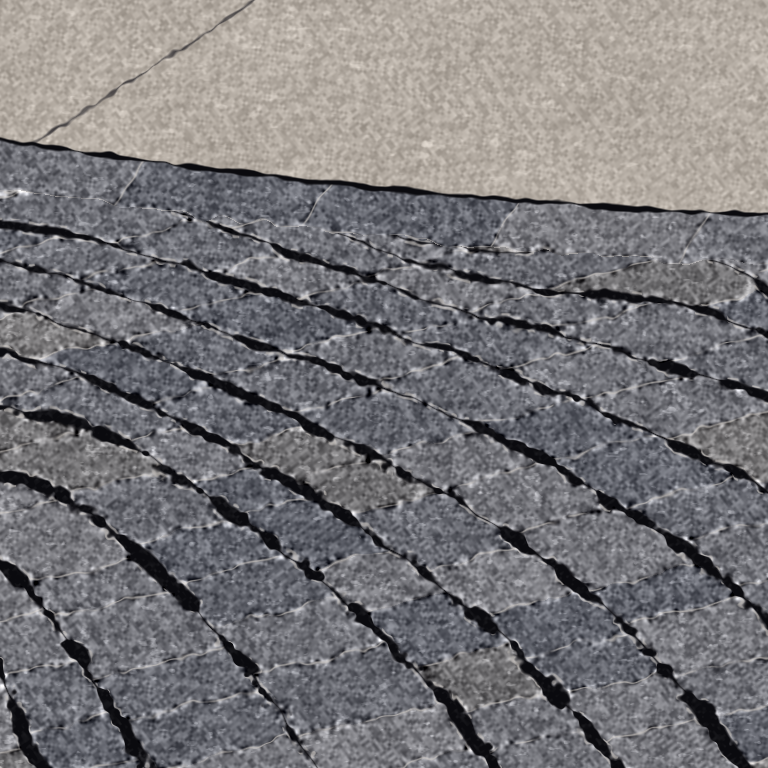
Write a Shadertoy shader that draws this texture.

```glsl
// Sunlit cobbles below a pale concrete slab, seen at a slant.
// Curved lanes come from a family of cubics blended across the canvas;
// jittered cross joints cut them into stones, and noise wears the surface.

const float CURB_HEIGHT = 0.064;
const float STONE_PITCH = 0.076;
const float JOINT_SLANT = 0.25;
const vec3 GAP_COLOR = vec3(0.04, 0.04, 0.055);
const vec3 SHADE_COLOR = vec3(0.23, 0.22, 0.23);
const vec3 CHIP_COLOR = vec3(0.80, 0.78, 0.76);

float hash(vec2 p) {
    return fract(sin(dot(p, vec2(127.1, 311.7))) * 43758.55);
}

float noise(vec2 p) {
    vec2 i = floor(p), f = fract(p);
    f = f * f * (3.0 - 2.0 * f);
    return mix(mix(hash(i), hash(i + vec2(1, 0)), f.x),
               mix(hash(i + vec2(0, 1)), hash(i + vec2(1, 1)), f.x), f.y);
}

float fbm(vec2 p) {
    return 0.55 * noise(p) + 0.3 * noise(p * 2.03 + 17.3) + 0.15 * noise(p * 4.1 + 5.7);
}

// Centred fine grain on a turned lattice
float grain(vec2 p) {
    vec2 turned = mat2(0.8, 0.6, -0.6, 0.8) * p;
    return 0.75 * noise(turned * 250.0) + 0.25 * noise(turned * 120.0 + 9.0) - 0.5;
}

// Coverage of a band of the given half width
float band(float dist, float halfWidth, float aa) {
    return 1.0 - smoothstep(halfWidth - aa, halfWidth + aa, abs(dist));
}

// Cubic coefficients of lane depth, interpolated over five columns
vec4 laneCubic(float x) {
    vec4 columns[5] = vec4[5](
        vec4(0.289, 0.0475, 0.0033, 0.0), vec4(0.349, 0.066, 0.001, 0.0),
        vec4(0.430, 0.068, 0.0082, 0.0), vec4(0.521, 0.088, 0.0118, 0.0015),
        vec4(0.638, 0.146, 0.028, 0.0025));
    vec4 sum = vec4(0.0);
    for (int i = 0; i < 5; i++) {
        float weight = 1.0;
        for (int j = 0; j < 5; j++)
            if (j != i) weight *= (4.0 * x - float(j)) / float(i - j);
        sum += weight * columns[i];
    }
    return sum;
}

float laneDepth(vec4 c, float x, float n) {
    float nearLane = max(n - 4.0, 0.0);
    return c.x + n * (c.y + n * (c.z + n * c.w)) + (0.01 + 0.3 * x) * nearLane * nearLane;
}

// Jittered position of the cross joint with index k
float jointAt(float k, float lane) {
    return k + 0.42 * hash(vec2(k, lane + 31.0));
}

vec3 stoneColor(vec2 p, vec2 id) {
    vec3 slate = mix(vec3(0.36, 0.37, 0.405), vec3(0.475, 0.475, 0.495), hash(id));
    slate = mix(slate, vec3(0.48, 0.465, 0.45), 0.5 * step(0.85, hash(id + 7.7)));
    float wear = fbm(p * vec2(45.0, 70.0)) - 0.5;
    float chip = smoothstep(0.66, 0.85, fbm(p * vec2(80.0, 120.0) + 40.0));
    return slate + 0.16 * wear + 0.37 * grain(p) + 0.16 * chip;
}

vec3 concreteColor(vec2 p) {
    float stain = fbm(p * vec2(12.0, 22.0)) - 0.5;
    float fleck = smoothstep(0.68, 0.85, fbm(p * vec2(45.0, 80.0)));
    return vec3(0.70, 0.668, 0.632) + 0.23 * grain(p) + 0.05 * stain + 0.08 * fleck;
}

// Crumbled edge: mixed pale and dark specks that fade out from a joint
vec3 addCrumbs(vec3 color, vec2 p, float dist) {
    float speck = noise(p * 150.0 + 21.0) - 0.48;
    return color + 0.75 * speck * exp(-dist * dist / 0.00004);
}

// Thin broken joint of pale mortar over a faint shade
vec3 addMortar(vec3 color, vec2 p, float dist, float aa) {
    float patchy = smoothstep(0.25, 0.6, fbm(p * 48.0));
    color = mix(color, SHADE_COLOR, 0.45 * band(dist, 0.002, 0.003) * noise(p * 60.0 + 3.0));
    color = addCrumbs(color, p, dist);
    return mix(color, CHIP_COLOR, 0.65 * patchy * band(dist, 0.0012, 1.2 * aa));
}

vec3 curb(vec2 p, float below, float aa) {
    float along = (p.x + 0.6 * (below - 0.5 * CURB_HEIGHT) - 0.168) / 0.245;
    float joint = abs(fract(along + 0.5) - 0.5) * 0.245;
    vec3 color = stoneColor(p, vec2(floor(along), 90.0));
    return addMortar(color, p, min(joint, CURB_HEIGHT - below), aa);
}

vec3 cobbles(vec2 p, float fromCurb, float aa) {
    vec2 warp = vec2(noise(p * 24.0), noise(p * 24.0 + 50.0)) - 0.5;
    vec2 q = p + 0.010 * warp + 0.005 * (noise(p * 80.0) - 0.5);
    vec4 cubic = laneCubic(q.x);
    float lane = -5.0;
    for (float n = -4.0; n < 9.0; n++)
        if (q.y >= laneDepth(cubic, q.x, n)) lane = n;

    // Distance to the nearer lane gap, corrected for its slope
    float upper = laneDepth(cubic, q.x, lane), lower = laneDepth(cubic, q.x, lane + 1.0);
    float edge = q.y - upper < lower - q.y ? lane : lane + 1.0;
    float dx = 0.005;
    float slope = (laneDepth(laneCubic(q.x + dx), q.x + dx, edge) - laneDepth(cubic, q.x, edge)) / dx;
    float gap = min(q.y - upper, lower - q.y) / sqrt(1.0 + slope * slope);

    // Cross joints within the lane
    float along = (q.y + JOINT_SLANT * q.x) / STONE_PITCH + hash(vec2(lane, 3.0));
    float k = floor(along);
    if (along < jointAt(k, lane)) k -= 1.0;
    float joint = min(along - jointAt(k, lane), jointAt(k + 1.0, lane) - along) * STONE_PITCH;
    vec3 color = addMortar(stoneColor(p, vec2(k, lane)), p, joint, aa);

    // Ragged gaps that open and close between crumbled, shaded rims
    float ragged = 0.6 * noise(p * 27.0 + 8.0) + 0.4 * noise(p * 100.0);
    float width = mix(0.0045, 0.0115, smoothstep(0.25, 0.95, p.y)) * smoothstep(0.28, 0.75, ragged);
    width = (width + 0.0015 * exp(-joint / 0.008)) * smoothstep(-0.01, 0.04, fromCurb);
    color = mix(color, SHADE_COLOR, 0.55 * band(gap, width + 0.001, 0.0035));
    color = addCrumbs(color, p, max(gap - width, 0.0));
    float rim = band(gap - width - 0.0025, 0.0016, aa) * smoothstep(0.5, 0.75, noise(p * 120.0));
    color = mix(color, CHIP_COLOR, 0.6 * rim);
    return mix(color, GAP_COLOR + 0.15 * max(grain(p), 0.0), band(gap, width, 1.5 * aa));
}

void mainImage(out vec4 fragColor, in vec2 fragCoord) {
    vec2 p = fragCoord / iResolution.xy;
    p.y = 1.0 - p.y; // depth measured downward
    float aa = 1.0 / iResolution.y;
    float below = p.y - (0.182 + 0.155 * p.x - 0.057 * p.x * p.x) + 0.004 * (noise(p * 70.0) - 0.5);
    // Slab with its diagonal seam
    float seam = (p.x - 0.052 - 1.54 * (0.182 - p.y)) * 0.545 + 0.005 * (noise(p * 80.0) - 0.5);
    float seamInk = band(seam, 0.003 * noise(p * 90.0), 1.3 * aa) * (0.5 + 0.5 * noise(p * 60.0));
    vec3 slab = mix(concreteColor(p), SHADE_COLOR, seamInk);
    // Paving and the dark crack against the slab
    float fromCurb = below - CURB_HEIGHT + 0.014 * (noise(p * 38.0) - 0.5);
    vec3 paving = fromCurb < 0.0 ? curb(p, fromCurb + CURB_HEIGHT, aa) : cobbles(p, fromCurb, aa);
    vec3 color = mix(slab, paving, smoothstep(-aa, aa, below));
    color = mix(color, GAP_COLOR, band(below, 0.005 * noise(p * 40.0), 1.3 * aa));
    fragColor = vec4(clamp(color, 0.0, 1.0), 1.0);
}
```
